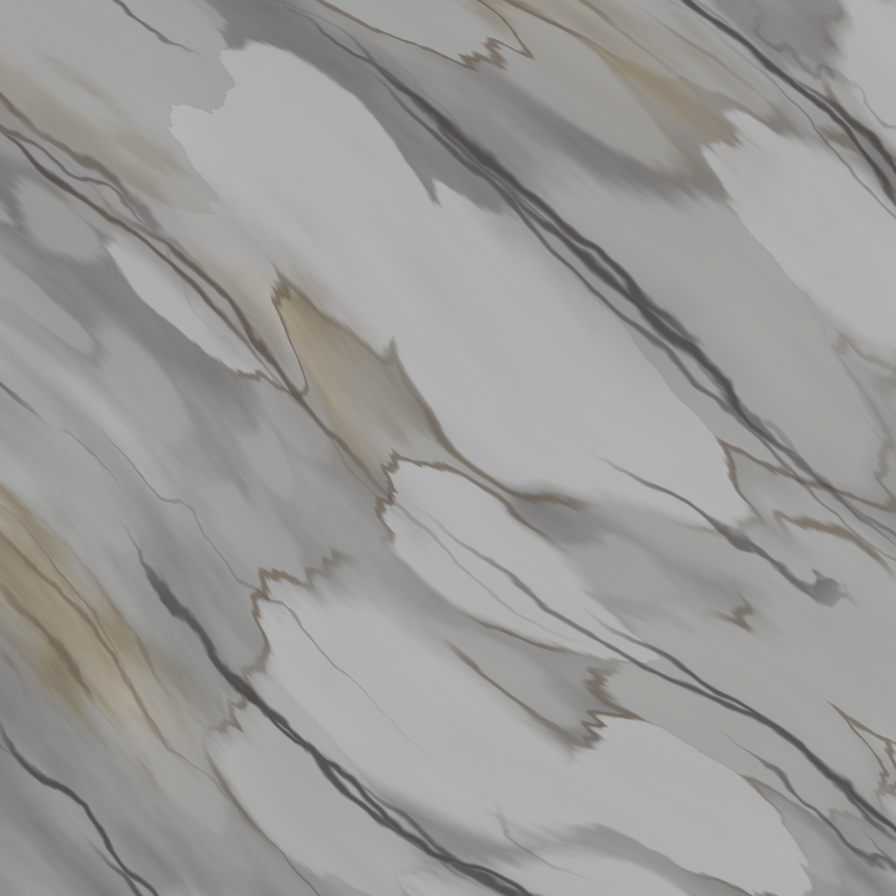
This texture is drawn by a three.js fragment shader. Its source:

```glsl
varying vec2 vUv;

const vec3 WHITE = vec3(0.69, 0.69, 0.69);
const vec3 PALE = vec3(0.63, 0.63, 0.62);
const vec3 GREY = vec3(0.57, 0.57, 0.56);
const vec3 SLATE = vec3(0.49, 0.485, 0.485);
const vec3 TAN = vec3(0.58, 0.53, 0.45);
const vec3 UMBER = vec3(0.41, 0.36, 0.31);
const vec3 INK = vec3(0.28, 0.27, 0.265);

float hash(vec2 p) {
  vec3 q = fract(p.xyx * 0.1031);
  q += dot(q, q.yzx + 33.33);
  return fract((q.x + q.y) * q.z);
}

float noise(vec2 p) {
  vec2 i = floor(p), f = fract(p);
  f = f * f * (3.0 - 2.0 * f);
  float low = mix(hash(i), hash(i + vec2(1.0, 0.0)), f.x);
  float high = mix(hash(i + vec2(0.0, 1.0)), hash(i + 1.0), f.x);
  return mix(low, high, f.y);
}

float fbm(vec2 p) {
  float sum = 0.0, gain = 0.5;
  for (int i = 0; i < 5; i++) {
    sum += gain * noise(p);
    p = p * 2.03 + 17.1;
    gain *= 0.5;
  }
  return sum;
}

// Scattered egg-shaped plates: x is depth inside the edge, y is a random tone
vec2 plates(vec2 q, vec2 cell, float share, float seed) {
  vec2 g = q / cell, best = vec2(-2.0, 0.0);
  for (int j = -1; j <= 1; j++) {
    for (int i = -1; i <= 1; i++) {
      vec2 id = floor(g) + vec2(float(i), float(j));
      vec2 key = id + seed;
      vec2 jitter = vec2(hash(key + 3.7), hash(key + 8.3)) - 0.5;
      vec2 d = (g - id - 0.5 - 0.5 * jitter) / mix(0.34, 0.62, hash(key + 12.9));
      d.y *= 1.0 + 0.35 * d.x;
      float depth = hash(key + 21.3) < share ? 1.0 - length(d) : -2.0;
      if (depth > best.x) best = vec2(depth, hash(key + 30.1));
    }
  }
  return best;
}

// Distance to the nearest of a set of long, wobbling parallel lines
float strandDistance(vec2 q, float spacing, float wobble, float seed) {
  float y = q.y + wobble * (fbm(q * vec2(5.0, 11.0) + seed) - 0.5);
  return abs(fract(y / spacing) - 0.5) * spacing;
}

float strand(vec2 q, float spacing, float wobble, float width, float seed) {
  float d = strandDistance(q, spacing, wobble, seed);
  float presence = smoothstep(0.38, 0.75, noise(q * vec2(3.5, 6.0) + seed * 1.7));
  float thickness = width * (0.5 + presence);
  return presence * (1.0 - smoothstep(0.15 * thickness, thickness, d));
}

void main() {
  // Bent frame: x runs down the grain, y across it
  vec2 p = vUv;
  p += 0.16 * (vec2(noise(p * 2.3 + 4.0), noise(p * 2.3 + 19.0)) - 0.5);
  vec2 q = vec2(dot(p, vec2(0.76, -0.65)), dot(p, vec2(0.65, 0.76)));
  float streak = fbm(q * vec2(6.0, 38.0) + 50.0) - 0.48;
  float cloud = fbm(q * vec2(2.2, 6.5) + 31.0);
  vec2 torn = q + vec2(0.13 * streak, 0.03 * (fbm(q * vec2(7.0, 15.0) + 9.0) - 0.5));

  // Cloudy grey ground with drawn-out streaks
  vec3 color = mix(SLATE, GREY, smoothstep(0.27, 0.5, cloud));
  color = mix(color, PALE, smoothstep(0.5, 0.72, cloud));
  color += 0.14 * streak;

  // Warm mineral bands that fade down the grain
  float band = abs(fract((torn.y - 0.70) / 0.43 + 0.5) - 0.5) * 0.43;
  float fade = 1.0 - smoothstep(-0.08, 0.14, q.x);
  float warm = fade * (1.0 - smoothstep(0.015, 0.075, band + 0.12 * streak));
  color = mix(color, TAN + 0.3 * streak, 0.8 * warm);

  // Small pale flecks, then large white plates
  vec2 fleck = plates(torn, vec2(0.17, 0.07), 0.33, 71.0);
  color = mix(color, PALE, 0.75 * smoothstep(-0.05, 0.3, fleck.x));
  vec2 plate = plates(torn, vec2(0.37, 0.155), 0.76, 14.0);
  float softness = mix(0.05, 0.28, smoothstep(0.35, 0.75, noise(q * vec2(4.0, 9.0) + 63.0)));
  float inside = smoothstep(-0.02, softness, plate.x);
  vec3 plateColor = mix(PALE, WHITE, smoothstep(0.2, 0.4, plate.y));
  plateColor += 0.05 * (cloud - 0.48) + 0.03 * streak;
  color = mix(color, plateColor, inside * (1.0 - 0.45 * warm));

  // Broken brown rims around the plates
  float rim = 1.0 - smoothstep(0.01, 0.06, abs(plate.x));
  float broken = smoothstep(0.42, 0.72, noise(q * vec2(7.0, 13.0) + 88.0));
  color = mix(color, UMBER, 0.65 * rim * broken);

  // Shaded beds under braided dark veins
  float bed = 1.0 - smoothstep(0.0, 0.035, strandDistance(q, 0.27, 0.07, 5.0));
  color = mix(color, SLATE, 0.4 * bed * smoothstep(0.3, 0.7, noise(q * 4.0 + 26.0)));
  float veins = 0.0;
  for (int i = 0; i < 4; i++) {
    float k = float(i);
    vec2 shifted = q + vec2(0.0, 0.009 * (k - 1.5));
    veins = max(veins, strand(shifted, 0.27, 0.07, 0.0042, 5.0 + 0.35 * k));
  }
  veins = max(veins, 0.7 * strand(q, 0.19, 0.1, 0.0032, 44.0));
  color = mix(color, mix(INK, UMBER, 0.7 * warm), 0.85 * veins);

  // Hairline brown threads inside the warm bands
  float thread = strand(torn, 0.043, 0.05, 0.004, 97.0);
  color = mix(color, UMBER, 0.6 * thread * warm);

  gl_FragColor = vec4(color, 1.0);
}
```
